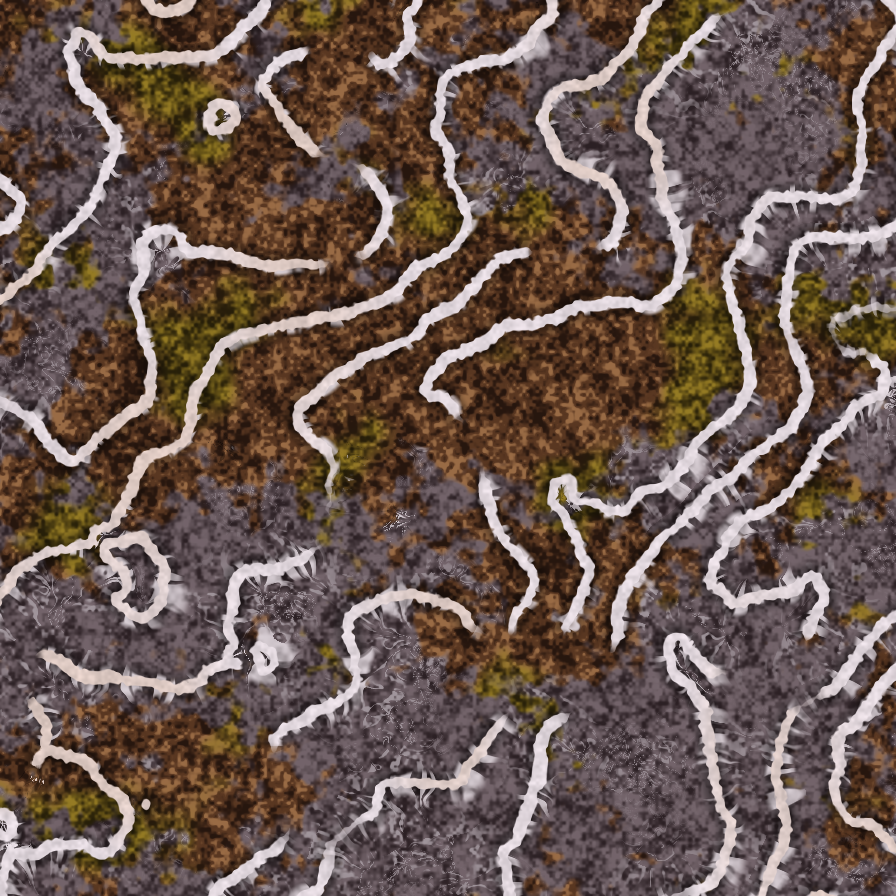
A WebGL 1 fragment shader for this texture:

```glsl
precision highp float;
// Meandering pale ridges with comb-like teeth over grey rock and brown moss.
// Ridges are level lines of a warped phase field; each point is projected onto
// its nearest line, so noise read at the foot point makes teeth along normals.
uniform vec2 u_resolution;

#define RIDGE_HALF_WIDTH 0.0062
#define TOOTH_FREQ 165.0
#define TOOTH_MIN 0.010
#define TOOTH_MAX 0.038
#define MEANDER 1.75
#define MEANDER_FREQ 5.6
#define MOSS_AMOUNT 0.40
#define GRAIN_FREQ 135.0

const vec3 RIDGE = vec3(0.90, 0.86, 0.885);
const vec3 RIDGE_WARM = vec3(0.88, 0.80, 0.77);
const vec3 ROCK_DARK = vec3(0.17, 0.125, 0.14);
const vec3 ROCK_MID = vec3(0.45, 0.39, 0.415);
const vec3 ROCK_PALE = vec3(0.66, 0.62, 0.645);
const vec3 MOSS_DARK = vec3(0.15, 0.085, 0.055);
const vec3 MOSS_BROWN = vec3(0.35, 0.215, 0.13);
const vec3 MOSS_TAN = vec3(0.60, 0.42, 0.27);
const vec3 MOSS_OLIVE = vec3(0.43, 0.37, 0.08);

vec2 hash2(vec2 p) {
  vec3 a = fract(vec3(p.xyx) * vec3(0.1031, 0.1030, 0.0973));
  a += dot(a, a.yzx + 33.33);
  return fract((a.xx + a.yz) * a.zy);
}

// Value noise, 0 to 1
float grain(vec2 p) {
  vec2 i = floor(p), f = fract(p);
  f = f * f * (3.0 - 2.0 * f);
  float low = mix(hash2(i).x, hash2(i + vec2(1, 0)).x, f.x);
  float high = mix(hash2(i + vec2(0, 1)).x, hash2(i + vec2(1, 1)).x, f.x);
  return mix(low, high, f.y);
}

float corner(vec2 i, vec2 f, vec2 o) {
  float angle = 6.28318 * hash2(i + o).x;
  return dot(vec2(cos(angle), sin(angle)), f - o);
}

// Gradient noise, about -0.7 to 0.7
float swell(vec2 p) {
  vec2 i = floor(p), f = fract(p);
  vec2 w = f * f * f * (f * (f * 6.0 - 15.0) + 10.0);
  float low = mix(corner(i, f, vec2(0, 0)), corner(i, f, vec2(1, 0)), w.x);
  float high = mix(corner(i, f, vec2(0, 1)), corner(i, f, vec2(1, 1)), w.x);
  return mix(low, high, w.y);
}

// Ridges lie on whole numbers: loops at the left, denser diagonals at the right
float phase(vec2 p) {
  float slope = 4.0 * p.x - 4.2 * p.y + 2.5 * p.x * p.x;
  return slope + MEANDER * swell(p * MEANDER_FREQ + 17.3)
       + 0.32 * swell(p * 15.0 + 41.0) + 0.07 * swell(p * 38.0 + 9.0);
}

float mossCover(vec2 p) {
  vec2 c = p - vec2(0.36, 0.64);
  float m = MOSS_AMOUNT + 0.36 * exp(-9.0 * dot(c, c)) + 0.22 * (p.y - 0.5);
  m += 0.75 * swell(p * 4.2 + 61.0) + 0.45 * swell(p * 12.0 + 5.0);
  m += 0.35 * swell(p * 37.0 + 23.0) + 0.22 * (grain(p * 110.0) - 0.5);
  return smoothstep(0.42, 0.60, m);
}

void main() {
  vec2 p = gl_FragCoord.xy / min(u_resolution.x, u_resolution.y);
  float px = 1.0 / min(u_resolution.x, u_resolution.y);

  // Project onto the nearest ridge with damped Newton steps
  float here = phase(p);
  float level = floor(here + 0.42);
  float side = here - level;
  vec2 foot = p;
  float e = 0.0015;
  for (int k = 0; k < 3; k++) {
    float v = phase(foot);
    vec2 g = vec2(phase(foot + vec2(e, 0)) - v, phase(foot + vec2(0, e)) - v) / e;
    vec2 stride = g * (v - level) / max(dot(g, g), 4.0);
    foot -= stride * min(1.0, 0.03 / max(length(stride), 1e-5));
  }
  float d = length(p - foot) + abs(phase(foot) - level) / 10.0;

  // Grain layers and moss
  float fine = grain(p * GRAIN_FREQ * 2.0 + 7.0);
  float coarse = grain(p * GRAIN_FREQ + 3.0);
  float tone = 0.55 * coarse + 0.45 * fine;
  float lump = grain(p * 48.0 + 19.0);
  float moss = mossCover(p);

  // Rock with pale streaks pointing at the ridges
  float rockTone = smoothstep(0.16, 0.72, 0.75 * tone + 0.25 * lump);
  vec3 rock = mix(ROCK_DARK, ROCK_MID, rockTone);
  float streak = grain(foot * 150.0 + p * 50.0);
  float frosted = smoothstep(-0.25, 0.3, swell(p * 8.0 + 77.0));
  rock = mix(rock, ROCK_PALE, 0.85 * frosted * smoothstep(0.56, 0.8, 0.7 * streak + 0.3 * fine));

  // Tufted moss, olive in places
  float tuft = smoothstep(0.2, 0.8, 0.75 * tone + 0.25 * lump);
  vec3 mossCol = mix(MOSS_DARK, MOSS_BROWN, smoothstep(0.0, 0.55, tuft));
  mossCol = mix(mossCol, MOSS_TAN, smoothstep(0.6, 1.0, tuft));
  float olive = smoothstep(0.08, 0.4, swell(p * 7.0 + 31.0) + 0.25 * (lump - 0.5));
  mossCol = mix(mossCol, MOSS_OLIVE * (0.35 + tuft), 0.8 * olive);
  vec3 col = mix(rock, mossCol, moss);

  // Ridge with gaps, shadow and teeth
  float present = smoothstep(0.22, 0.32, grain(foot * 8.0 + 53.0));
  col *= 1.0 - 0.38 * present * (1.0 - smoothstep(0.006, 0.022, d));
  float reach = mix(TOOTH_MIN, TOOTH_MAX, grain(foot * 45.0 + 13.0));
  reach *= mix(0.55, 1.0, step(0.0, side)) * mix(1.0, 0.45, moss);
  float rib = smoothstep(0.48, 0.68, grain(foot * TOOTH_FREQ));
  float teeth = rib * present * (1.0 - smoothstep(0.55 * reach, reach, d));
  col = mix(col, RIDGE * 0.95, teeth * mix(0.6, 1.0, coarse));

  float rough = d + 0.0045 * (grain(p * 190.0 + 29.0) - 0.5);
  float width = RIDGE_HALF_WIDTH * present * mix(0.75, 1.2, grain(foot * 20.0));
  float ridge = present * (1.0 - smoothstep(width - px, width + px, rough));
  vec3 ridgeCol = mix(RIDGE, RIDGE_WARM, smoothstep(0.45, 0.8, grain(p * 6.0)));
  col = mix(col, ridgeCol * (0.88 + 0.2 * tone), ridge);
  gl_FragColor = vec4(clamp(col, 0.0, 1.0), 1.0);
}
```
